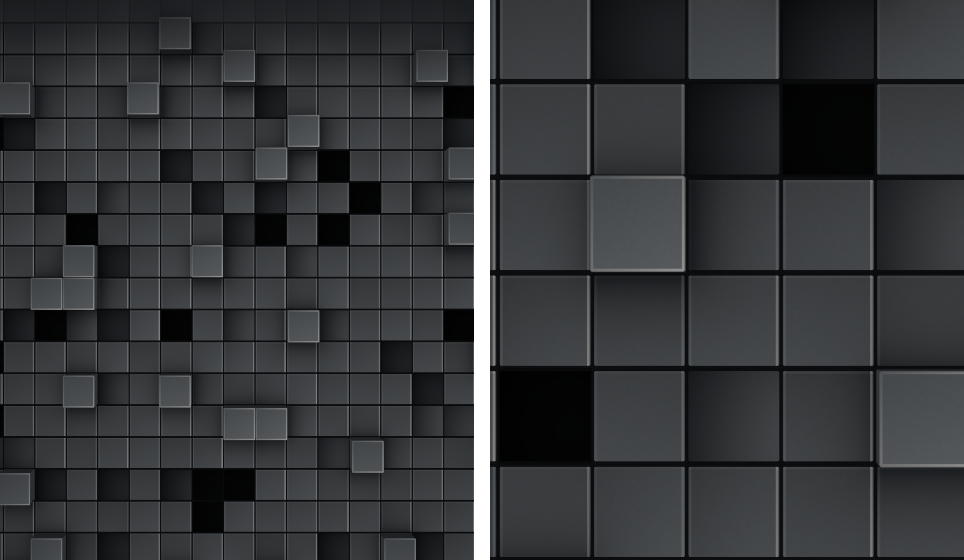
Left: the whole. Right: its middle third, enlarged.
A WebGL 1 fragment shader for this background:

```glsl
precision highp float;
uniform vec2 u_resolution;

float hash(vec2 p) {
  vec3 q = fract(p.xyx * vec3(0.1031, 0.1030, 0.0973));
  q += dot(q, q.yzx + 33.33);
  return fract((q.x + q.y) * q.z);
}

float boxDistance(vec2 p, vec2 halfSize, float radius) {
  vec2 d = abs(p) - halfSize + radius;
  return length(max(d, 0.0)) + min(max(d.x, d.y), 0.0) - radius;
}

// Height of a cube: black pits, sunken, nearly flush or raised
float cubeHeight(vec2 id) {
  float r = hash(id + 17.0);
  if (id.y < 0.0) return 0.0;
  if (r < 0.05) return -1.0;
  if (r < 0.12) return -0.6;
  if (r < 0.165) return -0.25;
  if (r > 0.9) return 1.0;
  return 0.15 * hash(id + 5.3);
}

float faceTone(float height) {
  if (height < -0.8) return 0.02;
  if (height < -0.4) return 0.14;
  if (height < 0.0) return 0.21;
  return 0.232 + 0.1 * height;
}

// Soft gradient and fine brushed grain across one face
float faceShade(vec2 p, vec2 id) {
  float tilt = hash(id + 41.0) - 0.5;
  float grain = hash(floor((p + id) * 40.0)) - 0.5;
  return 1.0 + 0.17 * p.y + (0.06 + 0.16 * tilt) * p.x + 0.08 * tilt + 0.025 * grain;
}

void main() {
  vec2 uv = gl_FragCoord.xy / u_resolution;
  // Grid coordinates, with y running downwards
  vec2 grid = vec2(uv.x * 15.07 - 0.108, (1.0 - uv.y) * 17.57 - 0.71);
  vec2 vanish = vec2(7.43, 8.1);
  float px = 15.07 / u_resolution.x;
  vec2 id = floor(grid);
  vec2 p = grid - id - 0.5;
  float height = cubeHeight(id);
  float focus = smoothstep(-0.3, 0.5, grid.y);

  // Face of the cube in this cell; recessed floors are lit from the right
  float tone = faceTone(height) * faceShade(p, id);
  if (height < -0.2) tone *= 0.95 + 0.5 * p.x;

  // Wide soft shadows from higher neighbours, heavier below and to the left
  for (int j = -1; j <= 1; j++) {
    for (int i = -1; i <= 1; i++) {
      vec2 side = vec2(float(i), float(j));
      float rise = max(cubeHeight(id + side) - height, 0.0);
      float d = max(boxDistance(p - side, vec2(0.5), 0.0), 0.0);
      float weight = 0.58 - 0.12 * side.x - 0.1 * side.y;
      if (i != 0 && j != 0) weight *= 0.4;
      if (height < -0.2) weight *= 0.65;
      tone *= 1.0 - min(rise, 1.2) * weight * exp(-d * 3.0);
    }
  }

  // Lit rims and dark gaps
  if (height >= 0.0) {
    float rightRim = 1.0 - smoothstep(0.006, 0.01 + px, abs(p.x - 0.457));
    float leftRim = 1.0 - smoothstep(0.004, 0.01 + px, abs(p.x + 0.462));
    float topRim = 1.0 - smoothstep(0.004, 0.01 + px, abs(p.y + 0.457));
    float rim = 0.16 * rightRim + 0.05 * leftRim + 0.03 * topRim;
    tone += rim * focus * (0.4 + 0.9 * hash(id + 9.0));
  }
  float gap = smoothstep(-0.5 * px, 0.5 * px, boxDistance(p, vec2(0.482, 0.472), 0.02));
  tone = mix(tone, 0.035, gap * mix(0.2, 0.95, focus));

  // Raised cubes in perspective: side walls first, then the front face
  for (int j = -1; j <= 1; j++) {
    for (int i = -1; i <= 1; i++) {
      vec2 cube = id + vec2(float(i), float(j));
      if (cubeHeight(cube) > 0.5) {
        vec2 middle = cube + 0.5;
        vec2 front = vanish + (grid - vanish) / 1.022 - middle;
        vec2 halfway = vanish + (grid - vanish) / 1.011 - middle;
        float wall = min(boxDistance(grid - middle, vec2(0.49), 0.02),
                         boxDistance(halfway, vec2(0.495), 0.02));
        float wallTone = 0.13 + 0.06 * step(abs(front.y), abs(front.x));
        tone = mix(tone, wallTone, 1.0 - smoothstep(-0.5 * px, 0.5 * px, wall));

        float face = boxDistance(front, vec2(0.495), 0.03);
        float faceLight = 0.285 * faceShade(front, cube);
        float edge = 1.0 - smoothstep(0.006, 0.01 + px, abs(face + 0.022));
        faceLight += edge * (0.12 + 0.1 * front.x + 0.05 * front.y);
        tone = mix(tone, faceLight, 1.0 - smoothstep(-0.5 * px, 0.5 * px, face));
      }
    }
  }

  // Dim haze at the top and a broad pool of light over the wall
  tone *= mix(0.6, 1.0, smoothstep(-0.7, 2.6, grid.y));
  vec2 fromCenter = uv - vec2(0.55, 0.45);
  tone *= 1.1 - 0.42 * dot(fromCenter, fromCenter);
  vec3 steel = mix(vec3(0.9, 1.0, 1.1), vec3(0.96, 1.0, 1.035), smoothstep(0.05, 0.22, tone));
  steel = mix(steel, vec3(1.0), smoothstep(0.32, 0.42, tone));
  gl_FragColor = vec4(tone * steel, 1.0);
}
```
